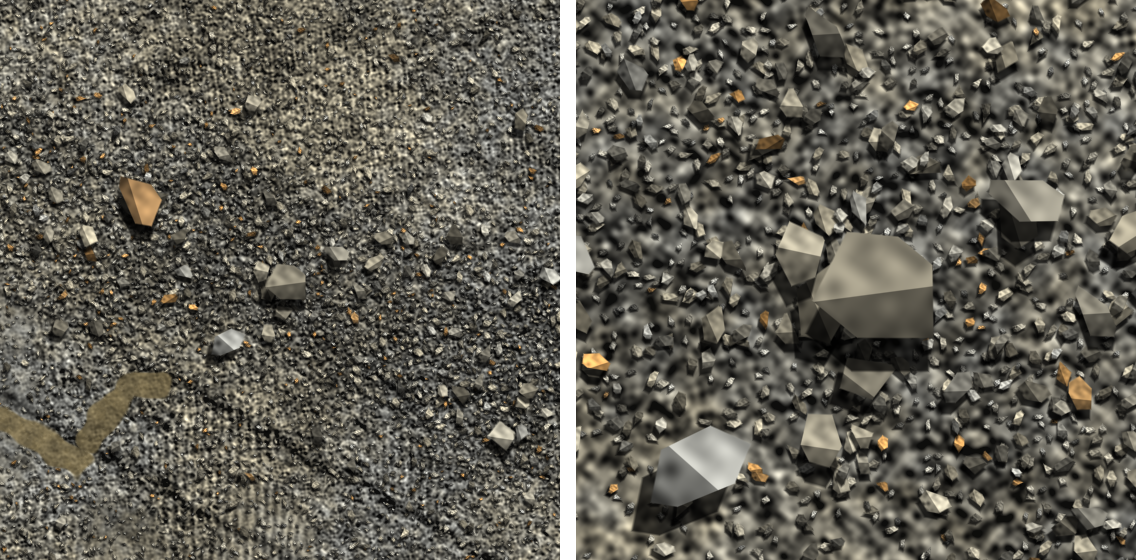
Left: the whole. Right: its middle third, enlarged.
Give the GLSL for this texture, as a Shadertoy shader.

```glsl
// Sunlit quarry ground: fine gravel, a diagonal band of angular rubble, vehicle ruts
// with tread ribs and muddy puddles. Grain is noise relief lit from above; the stones
// are random convex polygons with cast shadows, scattered over several grid sizes.

const vec2 LIGHT = vec2(0.35, 0.94);
const vec2 RUT_DIR = vec2(0.872, -0.489);
const vec2 TRAIL_DIR = vec2(0.82, 0.57);
const vec3 WARM = vec3(1.05, 1.00, 0.86);
const vec3 COOL = vec3(1.00, 1.00, 0.96);
const vec3 OCHRE = vec3(1.25, 0.98, 0.66);
const vec3 MUD = vec3(0.45, 0.40, 0.28);
const float TAU = 6.2831853;

float hash(vec2 p) {
    vec3 q = fract(p.xyx * 0.1031);
    q += dot(q, q.yzx + 33.33);
    return fract((q.x + q.y) * q.z);
}

float noise(vec2 p) {
    vec2 i = floor(p), f = fract(p);
    f = f * f * (3.0 - 2.0 * f);
    return mix(mix(hash(i), hash(i + vec2(1, 0)), f.x),
               mix(hash(i + vec2(0, 1)), hash(i + vec2(1, 1)), f.x), f.y);
}

// Noise centred on zero, turned to hide its grid
float grain(vec2 p, float frequency) {
    return noise(mat2(0.8, 0.6, -0.6, 0.8) * p * frequency + frequency) - 0.5;
}

float relief(vec2 p, float frequency, float reach) {
    return grain(p, frequency) - grain(p + LIGHT * reach, frequency);
}

float segment(vec2 p, vec2 a, vec2 b) {
    vec2 d = b - a;
    return length(p - a - d * clamp(dot(p - a, d) / dot(d, d), 0.0, 1.0));
}

vec2 across(vec2 d) { return vec2(-d.y, d.x); }

// Signed height above the middle of the rubble band
float bandHeight(vec2 p) {
    return p.y + 0.4 * p.x - 0.70 + 0.14 * grain(p, 7.0);
}

float rubbleAmount(vec2 p) {
    return 1.0 - smoothstep(0.10, 0.26, abs(bandHeight(p)));
}

// Distance to a random convex polygon of about the given radius
float polygon(vec2 q, float radius, float seed) {
    float d = -1e3, turn = seed * TAU;
    for (int k = 0; k < 6; k++) {
        float r = hash(vec2(float(k) + 3.0, seed * 917.0));
        float angle = turn + (float(k) + 0.6 * r) * TAU / 6.0;
        d = max(d, dot(q, vec2(cos(angle), sin(angle))) - radius * (0.55 + 0.6 * r));
    }
    return d;
}

// One stone over its cast shadow; q, radius and blur share one unit
vec3 drawStone(vec3 base, vec2 q, float radius, float blur, float seed, vec3 color) {
    float turn = seed * 31.0;
    vec2 axis = vec2(cos(turn), sin(turn));
    vec2 along = axis * dot(q, axis) * 0.35;
    float body = polygon(q - along, radius, seed);
    float shade = polygon(q - along + LIGHT * radius * 0.65, radius, seed);
    base *= 1.0 - 0.72 * (1.0 - smoothstep(-blur, blur * 2.0, shade));
    float ridge = dot(q, normalize(LIGHT + 0.8 * axis)) + radius * 0.25;
    float lit = mix(0.55, 1.08, smoothstep(-blur, blur, ridge));
    lit += 0.5 * grain(q / radius, 2.5);
    return mix(base, color * lit, 1.0 - smoothstep(-blur, blur, body));
}

vec3 scatterStones(vec3 base, vec2 p, float scale, float inBand, float outside, float pixel) {
    vec2 home = floor(p * scale);
    for (int j = -1; j <= 1; j++)
    for (int i = -1; i <= 1; i++) {
        vec2 cell = home + vec2(i, j);
        vec2 key = cell + scale * 7.0;
        float density = mix(outside, inBand, rubbleAmount(cell / scale));
        if (hash(key) > density) continue;
        float seed = hash(key + 41.0), pick = hash(key + 83.0);
        vec2 spot = cell + vec2(hash(key + 11.0), hash(key + 23.0));
        vec3 color = mix(0.26, 0.76, pick) * mix(COOL, WARM, seed);
        if (hash(key + 59.0) > 0.95) color *= OCHRE;
        float radius = mix(0.17, 0.40, seed * seed);
        base = drawStone(base, p * scale - spot, radius, pixel * scale, seed, color);
    }
    return base;
}

// Dark parallel ruts with ribs pressed between them
float rutTone(vec2 p) {
    float run = dot(p, RUT_DIR);
    float side = dot(p, across(RUT_DIR)) + 0.022 * grain(p, 14.0);
    float tone = 0.0;
    for (int i = 0; i < 4; i++) {
        float offset = (side - 0.165 - 0.088 * float(i)) / 0.011;
        tone -= mix(0.11, 0.25, mod(float(i), 2.0)) * exp(-offset * offset);
    }
    float ribs = sin(TAU * 55.0 * (run + 0.5 * side) + 5.0 * grain(p, 20.0));
    return tone + 0.12 * ribs * smoothstep(-0.05, 0.25, grain(p, 9.0) + 0.15 * p.x);
}

// Faint trails with fine tread marks
float trailTone(vec2 p) {
    float run = dot(p, TRAIL_DIR), side = dot(p, across(TRAIL_DIR));
    float streak = noise(vec2(run * 4.0, side * 38.0)) - 0.5;
    float ribs = sin(TAU * 78.0 * (run - 0.6 * side) + 4.0 * grain(p, 16.0));
    return 0.16 * streak + 0.08 * ribs * smoothstep(0.0, 0.3, noise(vec2(run * 5.0, side * 16.0)) - 0.4);
}

void mainImage(out vec4 fragColor, in vec2 fragCoord) {
    vec2 p = fragCoord / iResolution.xy;
    float pixel = 0.9 / iResolution.y;
    float height = bandHeight(p), rubble = rubbleAmount(p);
    float lower = 1.0 - smoothstep(-0.25, -0.16, height);
    float upper = smoothstep(0.08, 0.22, height);

    // Smooth silt and puddles
    float silt = lower * smoothstep(0.08, 0.25, grain(p, 6.0) + 0.25 - 0.55 * p.x);
    float pool = min(segment(p, vec2(0.0, 0.25), vec2(0.14, 0.17)),
                     min(segment(p, vec2(0.16, 0.22), vec2(0.22, 0.30)),
                         segment(p, vec2(0.22, 0.31), vec2(0.29, 0.32))));
    float puddle = 1.0 - smoothstep(0.019, 0.026, pool + 0.022 * grain(p, 32.0));

    // Gravel relief and broad tone
    float fine = 0.36 * relief(p, 190.0, 0.004) + 0.38 * relief(p, 90.0, 0.006) + 0.42 * grain(p, 225.0);
    float tone = 0.42 + 0.14 * grain(p, 5.0) + 0.20 * grain(p, 24.0) - 0.06 * rubble;
    tone += fine * (1.0 - 0.55 * silt) + 0.07 * silt + lower * rutTone(p) + upper * trailTone(p);
    float warmth = clamp(0.55 + 1.3 * grain(p, 4.0) + 0.8 * grain(p, 60.0) - 0.3 * rubble, 0.0, 1.0);
    vec3 color = max(tone, 0.05) * mix(COOL, WARM, warmth);

    // Stones, small to large
    color = scatterStones(color, p, 110.0, 0.65, 0.30, pixel);
    color = scatterStones(color, p, 58.0, 0.50, 0.12, pixel);
    color = scatterStones(color, p, 27.0, 0.30, 0.04, pixel);
    color = scatterStones(color, p, 13.0, 0.14, 0.0, pixel);
    color = mix(color, MUD * (1.0 + 0.35 * grain(p, 45.0) + 0.4 * fine), 0.9 * puddle);
    color = drawStone(color, p - vec2(0.25, 0.64), 0.034, pixel, 0.37, 0.53 * OCHRE);
    color = drawStone(color, p - vec2(0.41, 0.39), 0.024, pixel, 0.62, 0.66 * COOL);
    fragColor = vec4(clamp(color, 0.0, 1.0), 1.0);
}
```
